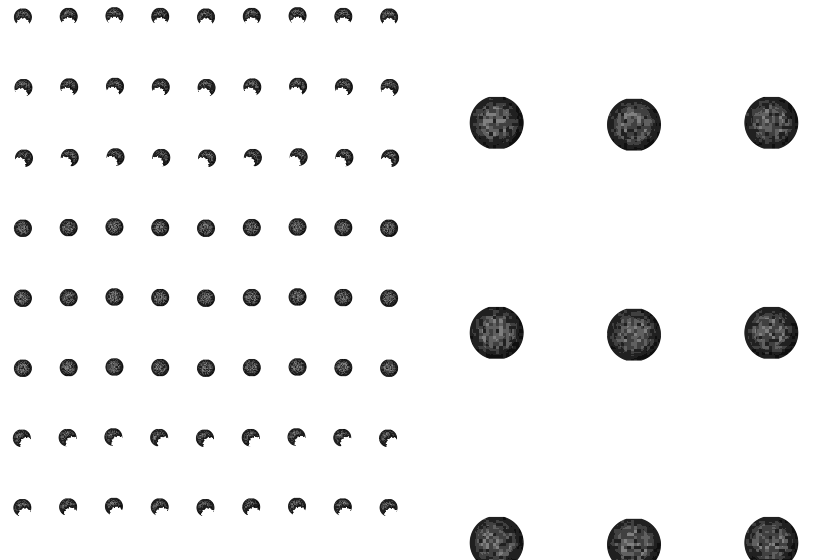
Left, the full canvas; right, a detail of the centre.
Write a WebGL 1 fragment shader that draws this pattern.

```glsl
precision highp float;

uniform vec2 u_resolution;

float hash(vec2 p) {
  vec3 q = fract(vec3(p.xyx) * 0.1031);
  q += dot(q, q.yzx + 33.33);
  return fract((q.x + q.y) * q.z);
}

// Slightly flattened disc of radius one
float discDistance(vec2 p) {
  return max(length(p), abs(p.y) * 1.04) - 1.0;
}

// Ragged round bite that swings around the underside
float biteDistance(vec2 p, float phase, float column) {
  float swing = phase * 0.35;
  vec2 q = p + 0.85 * vec2(sin(swing), cos(swing));
  float teeth = 0.05 * sin(atan(q.y, q.x) * 11.0 + column * 1.6)
              + 0.03 * sin(atan(q.y, q.x) * 19.0);
  return length(q) - 0.74 - teeth;
}

// Speckled charcoal, darkest along the rim
float charcoal(float depth, vec2 p, vec2 grain) {
  float tone = mix(0.09, 0.33, smoothstep(0.02, 0.6, depth));
  tone += 0.06 * dot(p, vec2(-0.6, 0.5));
  tone += (hash(grain) - 0.5) * mix(0.14, 0.34, smoothstep(0.1, 0.5, depth));
  return clamp(floor(tone * 8.0 + 0.5) / 8.0, 0.06, 0.5);
}

void main() {
  vec2 uv = gl_FragCoord.xy / u_resolution;
  vec2 grid = uv * vec2(9.0, 8.0);
  float column = floor(grid.x);

  // Signed row count from the top row, wrapping through the canvas edge
  float phase = mod(11.0 - floor(grid.y), 8.0) - 4.0;
  float bitten = 1.0 - step(2.5, abs(phase));

  // Cell coordinates in dot radii, with a gentle wave along each row
  vec2 p = (fract(grid) - vec2(0.5, 0.75)) * vec2(5.09, 7.8);
  p.x -= 0.06 * phase * bitten;
  p.y -= 0.04 - 0.06 * min(abs(phase), 2.0)
       + 0.07 * (1.0 - cos(column * 1.5708));

  float shape = discDistance(p);
  if (bitten > 0.5) {
    shape = max(shape, -biteDistance(p, phase, column));
  }

  // Edge softness spans about one pixel
  float pixel = 62.4 / u_resolution.y;
  float cover = 1.0 - smoothstep(-0.6 * pixel, 0.6 * pixel, shape);

  vec2 grain = floor(uv * vec2(376.0, 512.0));
  float ink = charcoal(-shape, p, grain);
  gl_FragColor = vec4(vec3(mix(1.0, ink, cover)), 1.0);
}
```
